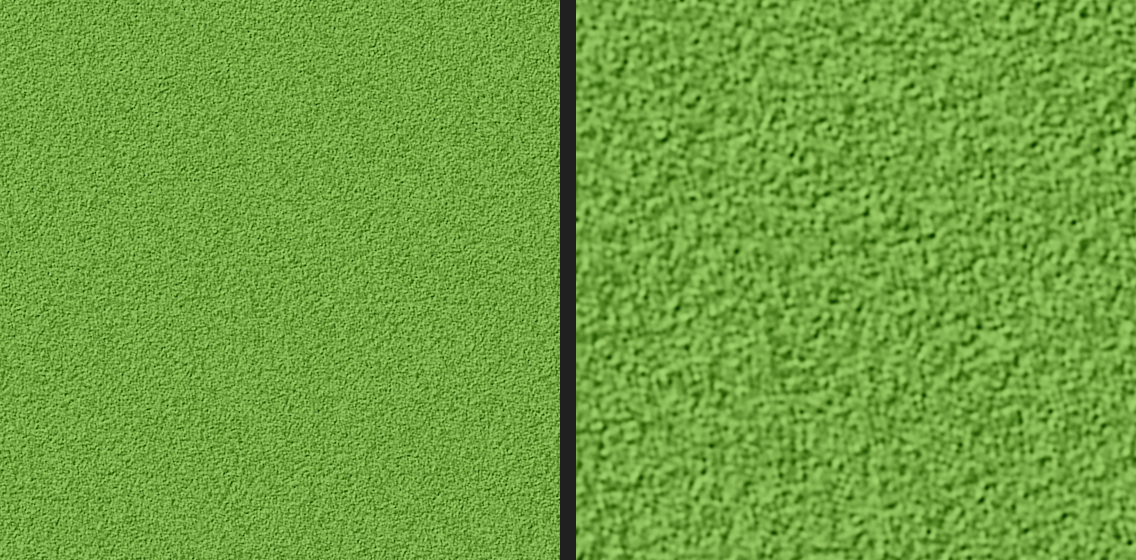
Left, the full canvas; right, a detail of the centre.
Reproduce this texture procedurally as a WebGL 1 fragment shader.

```glsl
precision highp float;
// Fine green turf: a dense, even grain of light and dark specks.
// Two turned layers of value noise are embossed along one diagonal, then
// skewed so that dark specks run deeper than light ones.

#define GRAINS 310.0        // noise cells across the canvas
#define EMBOSS_SHIFT 0.8    // diagonal offset per axis, in cells
#define EMBOSS_DEPTH 0.45   // weight of the shifted copy
#define CONTRAST 0.405      // strength of the grain
#define DARK_SKEW 1.3       // extra depth of the dark specks
#define TURF_GREEN vec3(0.453, 0.653, 0.26)
#define GRAIN_TINT vec3(1.0, 1.0, 0.94)
#define DARKEST vec3(0.04, 0.2, 0.03)

uniform vec2 u_resolution;

// Sine-free hash, 0 to 1
float hash(vec2 cell) {
  vec3 q = fract(cell.xyx * 0.1031);
  q += dot(q, q.yzx + 33.33);
  return fract((q.x + q.y) * q.z);
}

// Smooth value noise, centred on zero
float valueNoise(vec2 p) {
  vec2 cell = floor(p);
  vec2 f = fract(p);
  vec2 blend = f * f * (3.0 - 2.0 * f);
  float low = mix(hash(cell), hash(cell + vec2(1.0, 0.0)), blend.x);
  float high = mix(hash(cell + vec2(0.0, 1.0)), hash(cell + 1.0), blend.x);
  return mix(low, high, blend.y) - 0.5;
}

vec2 rotate(vec2 p, float angle) {
  float c = cos(angle);
  float s = sin(angle);
  return vec2(c * p.x - s * p.y, s * p.x + c * p.y);
}

// Two layers at different angles hide the lattice
float grainHeight(vec2 p) {
  float first = valueNoise(rotate(p, 0.47) + 311.0);
  float second = valueNoise(rotate(p, 1.21) + 727.0);
  return (first + second) * 0.7071;
}

void main() {
  vec2 p = gl_FragCoord.xy / min(u_resolution.x, u_resolution.y) * GRAINS;

  // Relief across the falling diagonal leaves short rising streaks
  vec2 shift = EMBOSS_SHIFT * vec2(1.0, -1.0);
  float relief = grainHeight(p) - EMBOSS_DEPTH * grainHeight(p + shift);

  // Deepen the dark side of the tones
  float tone = CONTRAST * relief;
  tone -= DARK_SKEW * tone * tone;

  vec3 color = max(TURF_GREEN + GRAIN_TINT * tone, DARKEST);
  gl_FragColor = vec4(color, 1.0);
}
```
